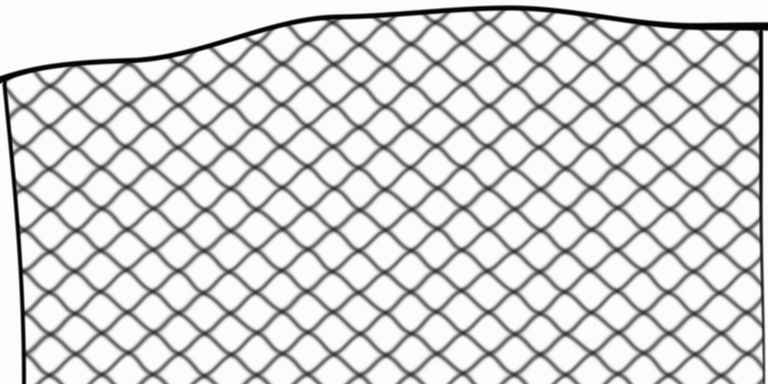
Write a Shadertoy shader that draws this pattern.

```glsl
// Chain-link fence: bands of rounded zigzag wire whose peaks touch in dark knots,
// hung under a wavy top rail between two thin posts. Each soft stroke lets part of
// the light through, so overlapping strokes multiply and darken.

// Lengths are in units of 1/384 of the canvas height, with y pointing down.
const float PITCH = 51.6;   // horizontal distance between knots
const float ROW = 20.7;     // vertical distance between knot rows

// Zigzag between -1 and 1 with flattened peaks; -1 at phase 0
float zigzag(float phase) {
    float s = -cos(phase);
    return mix(asin(s * 0.999) * 0.6366, s, 0.65);
}

// Light passing the wires of the three nearest bands
float meshLight(vec2 p) {
    // Slight hand-made irregularity
    p += 0.8 * sin(p.yx * vec2(0.047, 0.039) + vec2(1.0, 2.6))
       + 0.5 * sin(p.yx * vec2(0.13, 0.11) + p * 0.07);

    float nearest = floor((p.y - 147.0) / ROW);
    float light = 1.0;
    for (float i = -1.0; i <= 1.0; i++) {
        float band = nearest + i;
        float phase = 6.28318 * (p.x - 333.5) / PITCH + 3.14159 * band;
        float height = 9.9 * zigzag(phase);
        float slope = (9.9 * zigzag(phase + 0.12) - height) / (0.12 * PITCH / 6.28318);
        float center = 147.0 + ROW * (band + 0.5);
        float d = (p.y - center - height) / sqrt(1.0 + slope * slope);
        light *= 1.0 - 0.59 * exp(-d * d / 6.3);
    }
    return light;
}

// Height of the top rail at x
float railY(float x) {
    return 80.0 - 21.0 * (1.0 - exp(-x / 50.0))
         - 42.0 * smoothstep(130.0, 340.0, x)
         - 9.0 * smoothstep(330.0, 510.0, x)
         + 18.5 * smoothstep(510.0, 700.0, x);
}

// Soft-edged coverage of a stroke, given distance and half width
float stroke(float d, float halfWidth, float soft) {
    return 1.0 - smoothstep(halfWidth - soft, halfWidth + soft, abs(d));
}

void mainImage(out vec4 fragColor, in vec2 fragCoord) {
    float unit = 384.0 / iResolution.y;
    vec2 p = vec2(fragCoord.x, iResolution.y - fragCoord.y) * unit;
    float soft = max(1.5, unit);

    // Signed distances to the frame
    float rail = p.y - railY(p.x);
    float drop = clamp((p.y - 85.0) / 299.0, 0.0, 1.0);
    float leftPost = p.x - 4.5 - 19.5 * sin(drop * 1.5708);
    float rightPost = 761.0 + 3.0 * smoothstep(200.0, 384.0, p.y) - p.x;

    // Mesh inside the frame only
    float inside = smoothstep(-soft, soft, min(rail, min(leftPost, rightPost)));
    float light = mix(1.0, meshLight(p), inside);

    // Rail, thicker at both ends, and posts
    float railHalf = 2.5 + 1.6 * smoothstep(610.0, 768.0, p.x) + 1.3 * exp(-p.x / 15.0);
    float below = smoothstep(-soft, soft, rail);
    float frame = stroke(rail, railHalf, soft);
    frame = max(frame, below * stroke(leftPost, 2.0, soft));
    frame = max(frame, below * stroke(rightPost, mix(2.0, 1.2, drop), soft) * mix(1.0, 0.75, drop));

    vec3 paper = vec3(0.99);
    vec3 ink = vec3(0.02, 0.02, 0.025);
    fragColor = vec4(mix(ink, paper, light * (1.0 - frame)), 1.0);
}
```
